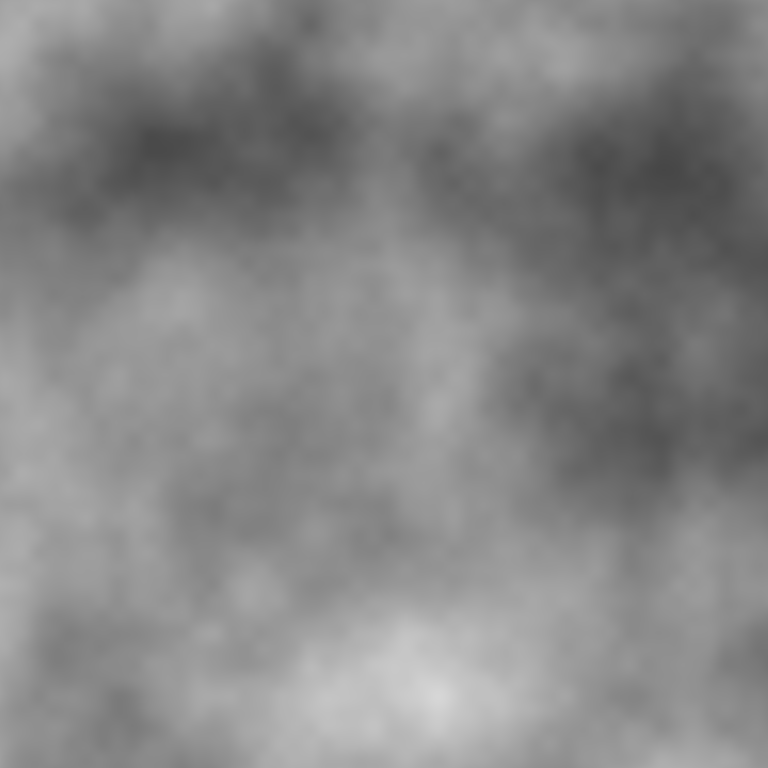
Reproduce this texture procedurally as a WebGL 1 fragment shader.

```glsl
precision highp float;
// Soft grey cloud: fractal value noise, five octaves on an unrotated lattice.
// The coarse octaves are surveyed on a small grid, so that the brightness
// and contrast of the canvas stay at the chosen levels for any seed.

uniform vec2 u_resolution;

const float BASE_CELLS = 3.0;         // lattice cells across the canvas, first octave
const float GAIN = 0.5;               // amplitude ratio between octaves
const int OCTAVES = 5;
const int COARSE_OCTAVES = 2;         // octaves that set the overall levels
const float MEAN_GREY = 0.528;
const float CONTRAST = 0.096;         // standard deviation of the coarse tones
const vec2 SEED = vec2(23.37, 71.61);
const vec2 OCTAVE_SHIFT = vec2(17.31, 41.73);
const int SURVEY = 8;                 // survey samples per side

float hash(vec2 p) {
  vec3 q = fract(vec3(p.xyx) * 0.1031);
  q += dot(q, q.yzx + 33.33);
  return fract((q.x + q.y) * q.z);
}

float valueNoise(vec2 p) {
  vec2 cell = floor(p);
  vec2 f = p - cell;
  vec2 w = f * f * (3.0 - 2.0 * f);
  float low = mix(hash(cell), hash(cell + vec2(1.0, 0.0)), w.x);
  float high = mix(hash(cell + vec2(0.0, 1.0)), hash(cell + vec2(1.0, 1.0)), w.x);
  return mix(low, high, w.y) - 0.5;
}

// Sum of the octaves from first up to, but not including, last.
float cloud(vec2 uv, int first, int last) {
  float sum = 0.0;
  float amplitude = 1.0;
  float cells = BASE_CELLS;
  vec2 shift = SEED;
  for (int i = 0; i < OCTAVES; i++) {
    if (i >= first && i < last) sum += amplitude * valueNoise(uv * cells + shift);
    amplitude *= GAIN;
    cells *= 2.0;
    shift += OCTAVE_SHIFT;
  }
  return sum;
}

// Mean and standard deviation of the coarse octaves over the canvas.
vec2 surveyLevels(vec2 extent) {
  float total = 0.0;
  float totalSquares = 0.0;
  for (int y = 0; y < SURVEY; y++) {
    for (int x = 0; x < SURVEY; x++) {
      vec2 uv = (vec2(float(x), float(y)) + 0.5) / float(SURVEY) * extent;
      float tone = cloud(uv, 0, COARSE_OCTAVES);
      total += tone;
      totalSquares += tone * tone;
    }
  }
  float samples = float(SURVEY * SURVEY);
  float mean = total / samples;
  float variance = totalSquares / samples - mean * mean;
  return vec2(mean, sqrt(max(variance, 0.0001)));
}

void main() {
  float side = min(u_resolution.x, u_resolution.y);
  vec2 uv = gl_FragCoord.xy / side;
  vec2 levels = surveyLevels(u_resolution / side);

  // Level the tones, then show them as neutral grey.
  float tone = (cloud(uv, 0, OCTAVES) - levels.x) / levels.y;
  float grey = clamp(MEAN_GREY + CONTRAST * tone, 0.0, 1.0);
  gl_FragColor = vec4(vec3(grey), 1.0);
}
```
